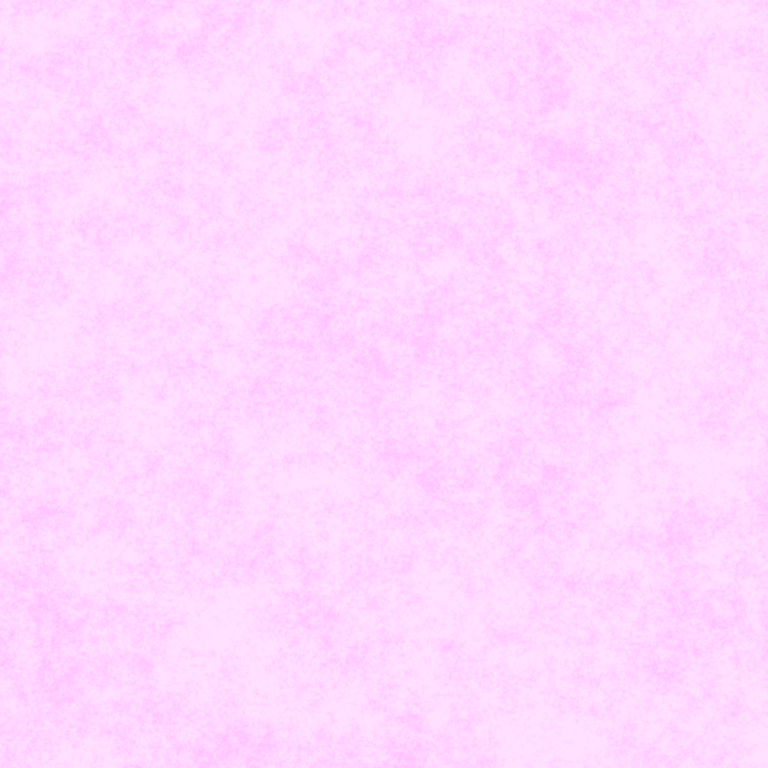
This texture is drawn by a WebGL 2 fragment shader. Its source:

```glsl
#version 300 es
precision highp float;
// Pale pink mottled paper: soft cloudy blotches broken up by fine grain.
// Rotated octaves of value noise are summed, scaled to unit spread and
// passed through a soft ramp that flattens the light areas.

uniform vec2 u_resolution;
out vec4 fragColor;

const int OCTAVES = 7;
const float BASE_FREQUENCY = 7.0;   // blotches across the canvas
const float GAIN = 1.055;           // strength of each finer octave
const float OCTAVE_SPREAD = 0.43;   // standard deviation of value noise
const float LIGHT_GREEN = 0.884;
const float DARK_GREEN = 0.76;

// Integer hash of a lattice cell, from -1 to 1.
float hash(ivec2 cell, int seed) {
    uvec2 q = uvec2(cell) * uvec2(1597u, 3812u) + uvec2(seed * 7919);
    q = (q ^ (q.yx >> 7u)) * 747796u + 12345u;
    uint h = (q.x ^ (q.y << 3u)) * 668265u;
    h = (h ^ (h >> 15u)) * 739981u;
    h ^= h >> 13u;
    return float(h & 65535u) / 32767.5 - 1.0;
}

float valueNoise(vec2 p, int seed) {
    ivec2 cell = ivec2(floor(p));
    vec2 f = fract(p);
    vec2 s = f * f * (3.0 - 2.0 * f);
    float bottom = mix(hash(cell, seed), hash(cell + ivec2(1, 0), seed), s.x);
    float top = mix(hash(cell + ivec2(0, 1), seed), hash(cell + ivec2(1, 1), seed), s.x);
    return mix(bottom, top, s.y);
}

// Sum of octaves, normalised to a standard deviation of about one.
float cloud(vec2 uv) {
    mat2 turn = mat2(0.8, 0.6, -0.6, 0.8);
    vec2 p = uv * BASE_FREQUENCY + 40.0;
    float sum = 0.0;
    float power = 0.0;
    float amplitude = 1.0;
    for (int i = 0; i < OCTAVES; i++) {
        sum += amplitude * valueNoise(p, i + 1);
        power += amplitude * amplitude;
        amplitude *= GAIN;
        p = turn * p * 1.97;
    }
    return sum / (OCTAVE_SPREAD * sqrt(power));
}

// Smooth version of max(x, 0).
float softRamp(float x, float softness) {
    return 0.5 * (x + sqrt(x * x + softness));
}

void main() {
    vec2 uv = gl_FragCoord.xy / min(u_resolution.x, u_resolution.y);
    float stain = softRamp(cloud(uv) + 1.1, 0.6);
    float green = max(LIGHT_GREEN - 0.03 * stain, DARK_GREEN);
    fragColor = vec4(1.0, green, 1.0, 1.0);
}
```
